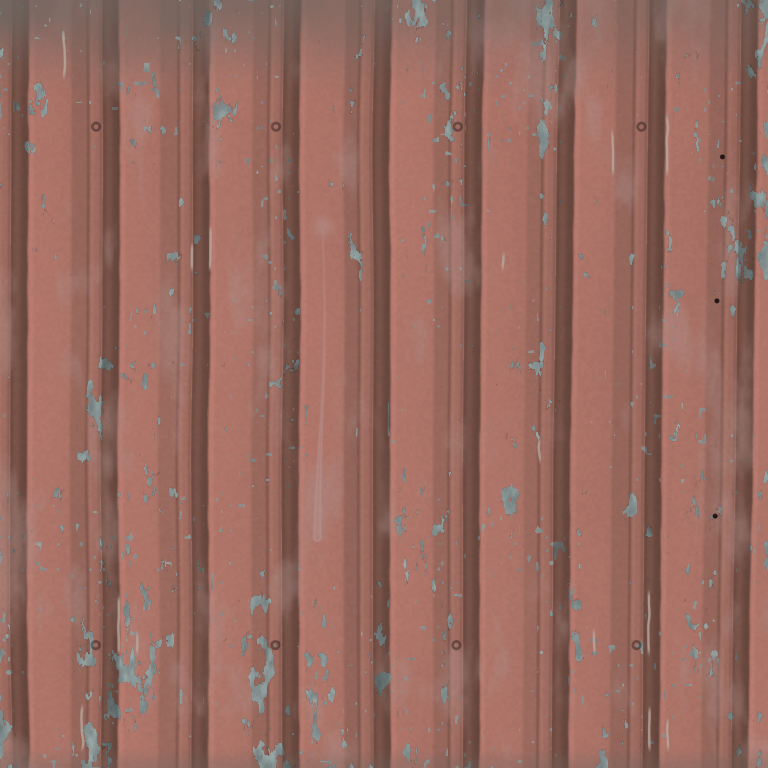
A Shadertoy shader for this texture:

```glsl
// Weathered red corrugated metal: a rib profile repeated across the canvas,
// each rib slightly bent and tinted, with flaked paint showing grey metal,
// scratches, rivets, nail holes, grime and one pale drip.
#define RIB_PITCH 0.1179
#define RIB_START 0.0143
#define GROOVE_WIDTH 0.19
#define CHIP_LEVEL 0.80
#define PAINT vec3(0.675, 0.450, 0.405)
#define SHADE vec3(0.555, 0.380, 0.338)
#define GROOVE vec3(0.415, 0.285, 0.248)
#define METAL vec3(0.535, 0.585, 0.585)
#define FADED vec3(0.670, 0.550, 0.530)
#define GRIME vec3(0.430, 0.395, 0.375)

float hash(vec2 p) {
    vec3 q = fract(vec3(p.xyx) * 0.1031);
    q += dot(q, q.yzx + 33.33);
    return fract((q.x + q.y) * q.z);
}

float noise(vec2 p) {
    vec2 i = floor(p), f = fract(p);
    f = f * f * (3.0 - 2.0 * f);
    return mix(mix(hash(i), hash(i + vec2(1, 0)), f.x),
               mix(hash(i + vec2(0, 1)), hash(i + vec2(1, 1)), f.x), f.y);
}

float fbm(vec2 p) {
    float sum = 0.0, amp = 0.533;
    for (int i = 0; i < 4; i++) {
        sum += amp * noise(p);
        p = p * 2.03 + 17.3;
        amp *= 0.5;
    }
    return sum;
}

// Soft band from a to b, with edge softness s
float band(float x, float a, float b, float s) {
    return smoothstep(a - s, a + s, x) * (1.0 - smoothstep(b - s, b + s, x));
}

float bump(float x, float centre, float width) {
    float d = (x - centre) / width;
    return exp(-d * d);
}

// Paint colour across one rib; t is the position within it, 0 to 1
vec3 ribColor(float t, float id, float y) {
    float crease = 0.66 + 0.06 * (hash(vec2(id, 4.0)) - 0.5);
    float depth = 0.6 + 0.4 * hash(vec2(id, 9.0));
    vec3 c = mix(PAINT, SHADE, 0.12 * smoothstep(0.35, crease, t));
    c = mix(c, SHADE, depth * 0.85 * band(t, crease, 0.85, 0.025));
    c = mix(c, SHADE, 0.45 * band(t, 0.85, 1.0, 0.02));
    c = mix(c, GROOVE, 0.55 * bump(t, 0.845, 0.018) + 0.35 * bump(t, 0.985, 0.02));
    c *= 1.0 + 0.05 * bump(t, 0.89, 0.02) + 0.05 * bump(t, GROOVE_WIDTH + 0.04, 0.025);
    float edge = GROOVE_WIDTH + 0.012 * (noise(vec2(id * 7.0, y * 40.0)) - 0.5);
    vec3 inner = mix(GROOVE * 0.95, GROOVE * 1.12, bump(t, 0.07, 0.05));
    return mix(c, inner, band(t, 0.0, edge, 0.018));
}

// Grey flakes: ragged noise gathered into tall clusters along the folds
float chipField(vec2 uv, float t) {
    float cluster = noise(uv * vec2(24.0, 6.0) + 5.0);
    float folds = bump(t, 0.32, 0.08) + bump(t, 0.54, 0.07) + bump(t, 0.84, 0.08);
    float ends = smoothstep(0.4, 0.0, uv.y) + 0.6 * smoothstep(0.75, 0.95, uv.y);
    float f = fbm(uv * vec2(85.0, 42.0));
    return f + 0.5 * (cluster - 0.5) + 0.07 * folds + 0.05 * ends - 0.05;
}

// Thin upright scratches, one candidate in each cell
float scratches(vec2 uv, float px) {
    vec2 g = uv * vec2(42.0, 8.0), cell = floor(g), f = fract(g);
    float wobble = 0.12 * (noise(uv * vec2(9.0, 60.0)) - 0.5);
    float d = abs(f.x - 0.5 - wobble) / 42.0;
    float span = band(f.y, 0.2, 0.35 + 0.5 * hash(cell + 8.0), 0.05);
    return step(0.94, hash(cell + 31.0)) * span * (1.0 - smoothstep(0.0006, 0.0006 + px, d));
}

void mainImage(out vec4 fragColor, in vec2 fragCoord) {
    vec2 uv = fragCoord / iResolution.xy;
    float px = 1.5 / iResolution.y;

    // Ribs, leaning a little towards the right side
    float bend = 0.004 * (noise(uv * vec2(6.0, 5.0)) - 0.5);
    float lean = 0.012 * smoothstep(0.5, 0.8, uv.x) * (uv.y - 0.4);
    float u = (uv.x - RIB_START + bend - lean) / RIB_PITCH;
    float id = floor(u), t = fract(u);
    vec3 col = ribColor(t, id, uv.y);

    // Uneven tone, fading and fine grain
    col *= 0.97 + 0.06 * fbm(uv * vec2(9.0, 4.0)) + 0.03 * (hash(vec2(id, 2.0)) - 0.5);
    col = mix(col, FADED, 0.4 * smoothstep(0.56, 0.8, fbm(uv * vec2(22.0, 9.0) + 40.0)));
    col *= 0.98 + 0.04 * noise(uv * 260.0);
    float top = smoothstep(0.86, 1.0, uv.y) * (0.75 - 0.45 * uv.x);
    col = mix(col, GRIME, top * (0.5 + fbm(uv * 12.0)) + 0.3 * smoothstep(0.03, 0.0, uv.y));

    // Flaked paint with a dark rim, plus small specks
    float f = chipField(uv, t), aa = max(fwidth(f), 0.01);
    float inGroove = band(t, 0.0, GROOVE_WIDTH, 0.02);
    vec3 metal = METAL * (0.76 + 0.42 * fbm(uv * vec2(110.0, 60.0) + 9.0)) * (1.0 - 0.25 * inGroove);
    col *= 1.0 - 0.15 * smoothstep(CHIP_LEVEL - 0.04, CHIP_LEVEL, f);
    col = mix(col, metal, smoothstep(CHIP_LEVEL - aa * 0.5, CHIP_LEVEL + aa * 0.5, f));
    float speck = noise(uv * vec2(170.0, 120.0)) + 0.3 * (noise(uv * vec2(14.0, 7.0)) - 0.5);
    col = mix(col, metal, 0.85 * smoothstep(0.97, 1.01, speck));
    col = mix(col, vec3(0.72, 0.66, 0.62), 0.8 * scratches(uv, px));

    // Rivets on every second rib, at two heights
    vec2 rivet = vec2((t - 0.93) * RIB_PITCH, min(abs(uv.y - 0.835), abs(uv.y - 0.16)));
    float ring = abs(length(rivet) - 0.0048) - 0.0008;
    col *= 1.0 - 0.35 * mod(id + 1.0, 2.0) * (1.0 - smoothstep(0.0, px, ring));

    // Scattered nail holes
    vec2 cell = floor(uv * 7.0);
    vec2 hole = fract(uv * 7.0) - 0.25 - 0.5 * vec2(hash(cell + 3.0), hash(cell + 7.0));
    float holeMask = step(0.86, hash(cell + 51.0)) * (1.0 - smoothstep(0.0022, 0.0022 + px, length(hole) / 7.0));
    col = mix(col, vec3(0.13, 0.09, 0.08), holeMask);

    // Pale drip: thin at the top, ending in a rounded bead
    float along = clamp((0.70 - uv.y) / 0.40, 0.0, 1.0);
    vec2 axis = vec2(0.420 + 0.003 * sin(along * 5.0) - 0.004 * along * along, clamp(uv.y, 0.30, 0.70));
    float drip = length(uv - axis) - mix(0.0015, 0.0055, along * along * along);
    float body = 1.0 - smoothstep(-px, px, drip);
    float rim = 1.0 - smoothstep(0.0, 0.0025, abs(drip + 0.001));
    col = mix(col, vec3(0.70, 0.58, 0.57), body * (0.35 + 0.4 * rim) * (0.4 + 0.6 * along));
    col = mix(col, FADED * 1.05, 0.5 * bump(length(uv - vec2(0.421, 0.705)), 0.0, 0.012));

    fragColor = vec4(col, 1.0);
}
```
